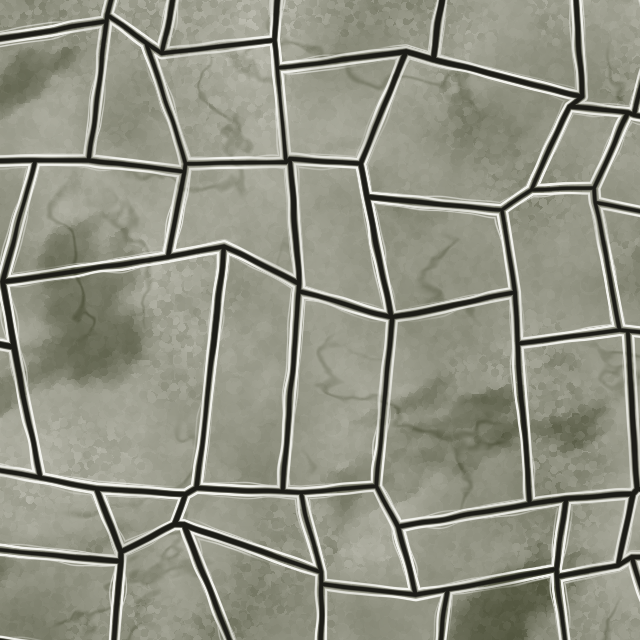
This texture is drawn by a Shadertoy shader. Its source:

```glsl
// Irregular stone paving with inked joints and chalky highlight strokes.
// Joints are the bent lines of a pinwheel lattice, in which every line ends on
// another; stone faces are layered noise sampled through round paint dabs.
#define STONES 5.3          // lattice cells across the canvas
#define BEND 0.42           // displacement of joint corners, in cells
#define JOINT_WIDTH 0.0031  // half width of the dark joint
#define CHALK_OFFSET 0.0074 // distance of the highlight from the joint centre
#define CHALK_WIDTH 0.0018  // half width of the highlight
#define MOTTLE 1.35         // contrast of the stone faces
#define FACE_TONE 0.66      // mean tone of the stone faces
#define SPECKLE 0.34        // contrast of single dabs in rough patches

const vec3 INK = vec3(0.11, 0.11, 0.09);
const vec3 MOSS = vec3(0.40, 0.41, 0.33);
const vec3 PALE = vec3(0.70, 0.70, 0.65);
const vec3 CHALK = vec3(0.95, 0.95, 0.93);

vec2 hash2(vec2 p) {
    vec3 q = fract(p.xyx * vec3(0.1031, 0.1030, 0.0973));
    q += dot(q, q.yzx + 33.33);
    return fract((q.xx + q.yz) * q.zy);
}

vec2 noise2(vec2 p) {
    vec2 i = floor(p), f = fract(p);
    f = f * f * (3.0 - 2.0 * f);
    return mix(mix(hash2(i), hash2(i + vec2(1, 0)), f.x),
               mix(hash2(i + vec2(0, 1)), hash2(i + 1.0), f.x), f.y);
}

float fbm(vec2 p) {
    float sum = 0.0, weight = 0.5;
    for (int i = 0; i < 5; i++) {
        sum += weight * noise2(p).x;
        p = mat2(1.6, 1.2, -1.2, 1.6) * p + 7.3;
        weight *= 0.5;
    }
    return sum / 0.97;
}

// Centre of the topmost round dab that covers p.
vec2 dabCentre(vec2 p, float density) {
    vec2 cell = floor(p * density), centre = p;
    float top = -9.0;
    for (int y = -1; y <= 1; y++)
    for (int x = -1; x <= 1; x++) {
        vec2 c = cell + vec2(x, y);
        vec2 site = c + hash2(c + 57.0);
        float d = distance(site, p * density);
        float height = d < 0.85 ? hash2(c + 19.0).x : -d;
        if (height > top) { top = height; centre = site / density; }
    }
    return centre;
}

float segment(vec2 p, vec2 a, vec2 b) {
    vec2 ab = b - a;
    float t = clamp(dot(p - a, ab) / max(dot(ab, ab), 1e-5), 0.0, 1.0);
    return distance(p, a + t * ab);
}

float lineOffset(vec2 cell) { return mix(0.12, 0.88, hash2(cell + 11.0).x); }

vec2 bend(vec2 p) { return p + BEND * (2.0 * noise2(p * 0.95 + 23.4) - 1.0); }

// Distance to the nearest joint: each cell owns one line, upright or level by
// parity, which bends where the lines of its neighbours meet it.
float jointDistance(vec2 p) {
    vec2 home = floor(p);
    float d = 9.0;
    for (int y = -2; y <= 2; y++)
    for (int x = -2; x <= 2; x++) {
        vec2 c = home + vec2(x, y);
        bool upright = mod(c.x + c.y, 2.0) < 0.5;
        if (abs(upright ? x : y) > 1) continue;
        vec2 along = upright ? vec2(0, 1) : vec2(1, 0);
        vec2 across = 1.0 - along;
        vec2 base = across * (c + lineOffset(c)) + along * c;
        float t1 = lineOffset(c - across), t2 = lineOffset(c + across);
        vec2 start = bend(base + along * (lineOffset(c - along) - 1.0));
        vec2 first = bend(base + along * min(t1, t2));
        vec2 second = bend(base + along * max(t1, t2));
        vec2 end = bend(base + along * (lineOffset(c + along) + 1.0));
        d = min(d, min(segment(p, start, first),
                       min(segment(p, first, second), segment(p, second, end))));
    }
    return d;
}

vec3 stoneFace(vec2 p) {
    vec2 broad = dabCentre(p, 65.0), fine = dabCentre(p, 130.0);
    float clouds = 0.5 * fbm(p * 5.0) + 0.25 * fbm(broad * 5.0) + 0.25 * fbm(fine * 9.0);
    float tone = FACE_TONE + MOTTLE * (clouds - 0.5);
    float rough = smoothstep(0.42, 0.68, fbm(p * 7.0 + 80.0));
    tone += 0.08 * (hash2(broad * 91.0).x - 0.5);
    tone += mix(0.07, SPECKLE, rough) * (hash2(fine * 73.0).y - 0.45);

    // Dark smears and thin jagged veins of wandering direction.
    vec2 drift = 0.10 * noise2(p * 4.0 + 15.0) + 0.02 * noise2(p * 22.0);
    vec2 slant = mat2(0.85, -0.5, 0.5, 0.85) * (mix(p, fine, 0.7) + drift) * vec2(4.0, 8.0);
    tone -= 0.60 * smoothstep(0.54, 0.74, fbm(slant + 4.0));
    float vein = abs(fbm((p + drift) * 4.5 + 31.0) - 0.5);
    tone -= 0.32 * smoothstep(0.024, 0.0, vein) * smoothstep(0.45, 0.7, noise2(p * 7.0).y);
    return mix(MOSS, PALE, clamp(tone, -0.25, 1.12));
}

// Soft stroke running at a given distance from the joint.
float stroke(float d, float offset, float halfWidth, float soft) {
    return 1.0 - smoothstep(halfWidth - soft, halfWidth + soft, abs(d - offset));
}

void mainImage(out vec4 fragColor, in vec2 fragCoord) {
    vec2 p = fragCoord / iResolution.y;
    float soft = max(0.0012, 0.6 / iResolution.y);
    vec2 wobble = noise2(p * 26.0) - 0.5, pressure = noise2(p * 14.0 + 9.0);
    float d = jointDistance((p + 0.0025 * wobble) * STONES + 2.0) / STONES;

    vec3 color = stoneFace(p);
    float inner = stroke(d, CHALK_OFFSET + 0.002 * wobble.x, CHALK_WIDTH, soft);
    float outer = stroke(d, CHALK_OFFSET + 0.002 + 0.008 * wobble.y, CHALK_WIDTH * 0.6, soft);
    float chalk = max(inner * mix(0.55, 1.35, pressure.x), outer * 0.8 * pressure.y);
    color = mix(color, CHALK, min(chalk, 1.0));

    float width = JOINT_WIDTH * mix(0.7, 1.4, noise2(p * 6.0 + 50.0).x);
    color = mix(color, INK, 1.0 - smoothstep(width - soft, width + 1.8 * soft, d));
    fragColor = vec4(color, 1.0);
}
```
